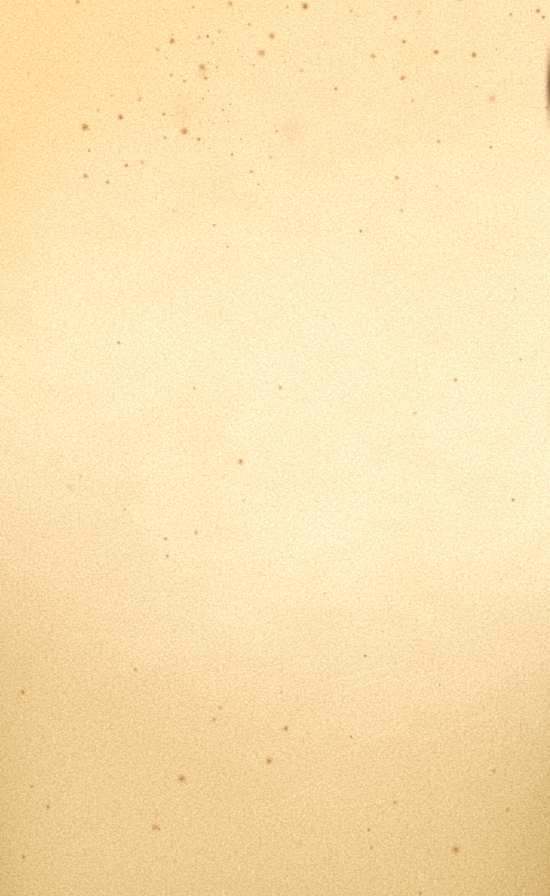
Give the GLSL for this texture, as a Shadertoy shader.

```glsl
// Aged cream paper with warm shading, fine grain, rusty foxing and faint scratches.
#define CREAM vec3(1.03, 0.945, 0.79)
#define WARM vec3(1.025, 0.86, 0.625)
#define TAN vec3(0.942, 0.813, 0.592)
#define UMBER vec3(0.82, 0.69, 0.44)
#define RUST vec3(0.70, 0.44, 0.18)
#define GRAIN_CELLS 390.0
#define GRAIN_STRENGTH 0.088
#define SPOT_RADIUS 0.0036
#define STAIN_RADIUS 0.017
#define SCRATCHES 9

float hash(vec2 p) {
    vec3 q = fract(vec3(p.xyx) * 0.1031);
    q += dot(q, q.yzx + 33.33);
    return fract((q.x + q.y) * q.z);
}

vec2 hash2(vec2 p) {
    return vec2(hash(p + 17.3), hash(p + 71.9));
}

// Distance to the nearest jittered cell point.
float cellular(vec2 p) {
    vec2 cell = floor(p);
    float nearest = 4.0;
    for (int j = -1; j <= 1; j++)
    for (int i = -1; i <= 1; i++) {
        vec2 c = cell + vec2(i, j);
        vec2 d = c + hash2(c) - p;
        nearest = min(nearest, dot(d, d));
    }
    return sqrt(nearest);
}

// Slow, irregular tone built from layered sines.
float drift(vec2 p) {
    float sum = 0.0, amp = 0.5;
    for (int i = 0; i < 4; i++) {
        sum += amp * sin(p.x + 1.7 * sin(p.y)) * cos(p.y + 1.3 * sin(p.x));
        p = mat2(1.5, 1.1, -1.1, 1.5) * p + 2.3;
        amp *= 0.6;
    }
    return sum;
}

// Paper tooth: differences of turned cell layers give grain without a net.
float paperTooth(vec2 p) {
    vec2 turned = mat2(0.8, 0.6, -0.6, 0.8) * p + 3.0;
    float fine = cellular(turned * GRAIN_CELLS) - cellular(p * GRAIN_CELLS * vec2(0.75, 0.95));
    float clump = cellular(p.yx * vec2(190.0, 130.0) + 9.0) - cellular(turned * 150.0);
    return fine + 0.22 * clump;
}

// Spots thicken towards the top, most of all in a column left of centre.
float spotChance(vec2 p) {
    vec2 d = (p - vec2(0.23, 0.91)) / vec2(0.035, 0.1);
    return 0.02 + 0.2 * smoothstep(0.7, 0.95, p.y)
         + 0.6 * exp(-dot(d, d)) + 0.07 * (1.0 - smoothstep(0.0, 0.25, p.y));
}

// Scattered soft discs, one candidate per grid cell.
float foxing(vec2 p, float cells, float radius, float rate, float seed) {
    vec2 base = floor(p * cells);
    float cover = 0.0;
    for (int j = -1; j <= 1; j++)
    for (int i = -1; i <= 1; i++) {
        vec2 c = base + vec2(i, j);
        vec2 key = c + seed;
        vec2 centre = (c + hash2(key)) / cells;
        float size = radius * mix(0.4, 1.2, pow(hash(key + 5.1), 1.6));
        float present = step(hash(key), rate * spotChance(centre));
        float dist = max(length(p - centre) / size + 0.35 * drift(p * 2.2 / radius), 0.0);
        float disc = exp(-1.3 * dist * dist);
        cover = max(cover, present * disc * mix(0.35, 1.0, hash(key + 9.7)));
    }
    return cover;
}

// Pale, shallow scratches rising to the right across the lower sheet.
float scratches(vec2 p, float pixel) {
    float cover = 0.0;
    for (int i = 0; i < SCRATCHES; i++) {
        vec2 key = vec2(float(i) * 3.7, 42.0);
        vec2 start = vec2(0.26, 0.08) + hash2(key) * vec2(0.28, 0.19);
        float angle = mix(0.05, 0.45, hash(key));
        vec2 dir = vec2(cos(angle), sin(angle));
        vec2 q = p - start;
        float along = dot(q, dir) / mix(0.03, 0.12, hash(key + 4.0));
        float across = abs(dot(q, vec2(-dir.y, dir.x)) + 0.002 * sin(along * 4.0));
        float ends = smoothstep(0.0, 0.3, along) * (1.0 - smoothstep(0.6, 1.0, along));
        cover = max(cover, ends * (1.0 - smoothstep(0.0002, 0.0004 + pixel, across)));
    }
    return cover;
}

void mainImage(out vec4 fragColor, in vec2 fragCoord) {
    vec2 uv = fragCoord / iResolution.xy;
    vec2 p = fragCoord / iResolution.y;
    float pixel = 1.0 / iResolution.y;
    float mottle = drift(p * 11.0) + 0.8 * drift(p * vec2(29.0, 43.0) + 5.0);

    // Broad shading: warm top, pale middle, tan foot and left side.
    float warm = 0.1 + smoothstep(0.58, 1.0, uv.y) * mix(0.72, 0.42, uv.x)
               + 0.5 * exp(-uv.x * 7.0) * smoothstep(0.45, 0.75, uv.y);
    float leftShade = exp(-uv.x * uv.x * 10.0) * (1.0 - smoothstep(0.4, 0.64, uv.y));
    float foot = 1.0 - smoothstep(0.03, 0.46, uv.y) + 0.55 * leftShade + 0.09 * mottle;
    float edge = exp(-uv.x * 16.0) + 1.3 * exp((uv.x - 1.0) * 9.0);
    float umber = edge * (1.0 - smoothstep(0.0, 0.45, uv.y)) + 0.35 * exp(-uv.y * 20.0);
    vec3 color = mix(CREAM, WARM, clamp(warm + 0.08 * mottle, 0.0, 1.0));
    color = mix(color, TAN, clamp(foot, 0.0, 1.0));
    color = mix(color, UMBER, clamp(0.55 * umber, 0.0, 1.0));

    // Grain is stronger in blue so that it reads as yellow flecks.
    color += GRAIN_STRENGTH * paperTooth(p) * vec3(0.8, 0.9, 1.2);
    color += 0.03 * scratches(p, pixel);

    // Wide faint stains, then small rusty spots in two sizes.
    color = mix(color, RUST, 0.24 * foxing(p, 11.0, STAIN_RADIUS, 1.1, 31.0));
    color = mix(color, RUST, 0.8 * foxing(p, 34.0, SPOT_RADIUS, 1.0, 7.0));
    color = mix(color, RUST, 0.7 * foxing(p, 60.0, SPOT_RADIUS * 0.6, 0.6, 53.0));

    // Dark worn nick on the upper right edge.
    vec2 nick = (uv - vec2(1.002, 0.905)) / vec2(0.008, 0.032);
    color = mix(color, RUST * 0.55, 0.8 * exp(-dot(nick, nick)));

    fragColor = vec4(clamp(color, 0.0, 1.0), 1.0);
}
```
